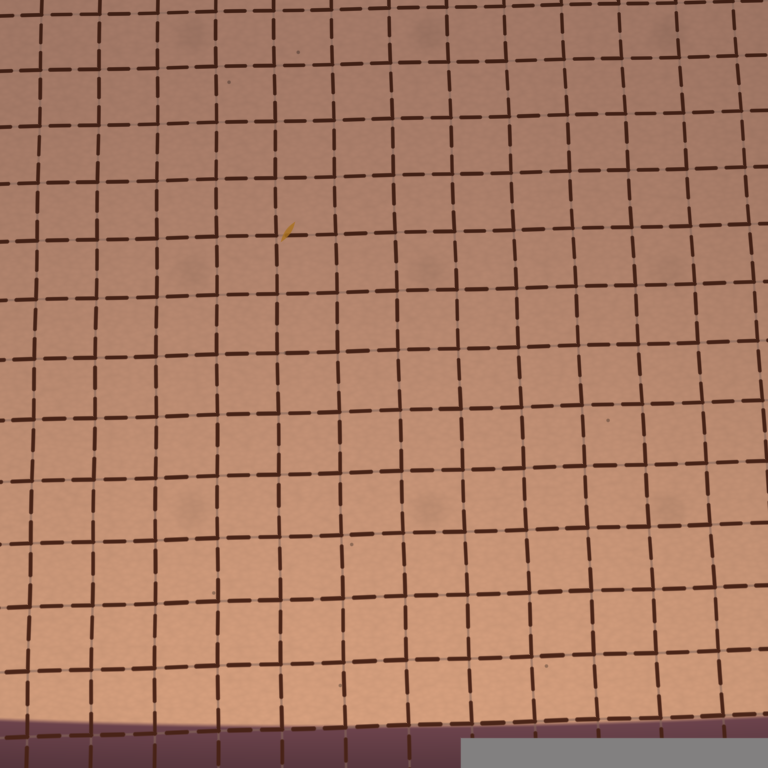
Give the GLSL for this pattern, as a Shadertoy shader.

```glsl
// Sheet of paper ruled with a dashed square grid, seen in slight perspective.
// A projective map gives grid coordinates; capsule distances draw the dashes,
// cellular noise and layered sines add grain, specks and faint stains.

const vec3 PAPER_TOP = vec3(0.625, 0.462, 0.392);
const vec3 PAPER_BOTTOM = vec3(0.82, 0.61, 0.48);
const vec3 INK = vec3(0.25, 0.115, 0.07);
const vec3 THREAD = vec3(0.52, 0.40, 0.35);
const vec3 SHADE = vec3(0.37, 0.23, 0.26);
const vec3 GREY = vec3(0.51, 0.50, 0.50);
const vec3 FLECK = vec3(0.66, 0.44, 0.13);

float hash(vec2 p) {
    p = fract(p * vec2(0.1031, 0.1137));
    p += dot(p, p.yx + 33.33);
    return fract((p.x + p.y) * p.x * 7.31 + p.y * 17.7);
}

// 1 inside a distance field, 0 outside, with a soft edge
float fill(float d, float soft) {
    return 1.0 - smoothstep(-soft, soft, d);
}

// Distance to the nearest jittered feature point
float cellular(vec2 p) {
    vec2 cell = floor(p);
    float nearest = 2.0;
    for (int y = -1; y <= 1; y++)
    for (int x = -1; x <= 1; x++) {
        vec2 c = cell + vec2(x, y);
        vec2 point = c + vec2(hash(c + 7.0), hash(c + 91.0));
        nearest = min(nearest, length(p - point));
    }
    return nearest;
}

float layeredSines(vec2 p) {
    float sum = 0.0, gain = 0.5;
    for (int k = 0; k < 4; k++) {
        sum += gain * sin(p.x + 1.7 * sin(p.y)) * sin(p.y + 1.3 * sin(p.x));
        p = mat2(1.6, 1.2, -1.2, 1.6) * p + 2.1;
        gain *= 0.6;
    }
    return sum;
}

// Top-down canvas position to grid units
vec2 gridCoords(vec2 p) {
    float depth = 1.0 + 0.1048 * p.y - 0.01 * p.x;
    return vec2(13.215 * p.x + 0.272 * p.y - 0.722,
                14.05 * p.y + 0.279 * p.x - 0.293) / depth;
}

// One family of ruled lines: x = dash coverage, y = thin thread coverage
vec2 dashedLine(float along, float across, float radius, float soft) {
    float line = round(across);
    float offset = across - line;
    float phase = (along - 0.09) * 2.0;
    float variation = hash(vec2(floor(phase) + 40.0, line * 3.0 + 60.0)) - 0.5;
    float fromCentre = abs(fract(phase) - 0.5 + 0.03 * variation) * 0.5;
    float halfLength = 0.195 + 0.015 * variation;
    float r = radius * (1.0 + 0.15 * variation);
    float d = length(vec2(max(fromCentre - halfLength + r, 0.0), offset)) - r;
    return vec2(fill(d, soft), fill(abs(offset) - 0.018, soft));
}

// Faint round stains on a wide lattice
float stains(vec2 p) {
    vec2 q = (p - vec2(0.25, 0.355)) / 0.31;
    float strength = 0.5 + 0.5 * hash(round(q) + 23.0);
    q -= round(q);
    return strength * smoothstep(0.11, 0.02, length(q));
}

// Sparse tiny specks
float specks(vec2 p, float soft) {
    vec2 cell = floor(p * 6.0);
    vec2 centre = (cell + 0.2 + 0.6 * vec2(hash(cell + 5.0), hash(cell + 31.0))) / 6.0;
    return step(0.8, hash(cell + 13.0)) * fill(length(p - centre) - 0.0022, soft);
}

// Slim lens-shaped splinter
float splinter(vec2 p, vec2 centre, vec2 axis, float halfLength, float width) {
    vec2 q = p - centre;
    float t = dot(q, axis) / halfLength;
    float side = abs(dot(q, vec2(-axis.y, axis.x)));
    return max(side - width * (1.0 - t * t), (abs(t) - 1.0) * halfLength);
}

void mainImage(out vec4 fragColor, in vec2 fragCoord) {
    vec2 p = fragCoord / iResolution.xy;
    p.y = 1.0 - p.y;
    float soft = max(0.0012, 0.8 / iResolution.y);

    // Paper, lighting and wear
    vec3 color = mix(PAPER_TOP, PAPER_BOTTOM, smoothstep(-0.05, 1.05, p.y));
    color *= 1.015 - 0.12 * (p.x - 0.45) * (p.x - 0.45);
    color *= 1.0 + 0.012 * layeredSines(p * vec2(110.0, 160.0));
    color *= 1.0 + 0.035 * (0.45 - cellular(p * vec2(90.0, 140.0)));
    color *= 1.0 - 0.06 * stains(p);
    color *= 1.0 - 0.3 * specks(p, soft);

    // Shaded strip with a bowed upper edge
    float edge = 0.946 - 0.045 * (p.x - 0.45) * (p.x - 0.45);
    vec3 strip = SHADE * (1.15 - 4.0 * max(p.y - edge, 0.0));
    color = mix(color, strip, smoothstep(edge - 0.004, edge + 0.004, p.y));

    // Dashed grid over a thin thread
    vec2 g = gridCoords(p) + 0.006 * vec2(sin(p.y * 31.0), sin(p.x * 27.0));
    float gridSoft = soft * 13.5;
    vec2 rows = dashedLine(g.x, g.y, 0.033, gridSoft);
    vec2 columns = dashedLine(g.y, g.x, 0.030, gridSoft);
    color = mix(color, THREAD, 0.6 * max(rows.y, columns.y));
    color = mix(color, INK * (0.9 + 0.2 * p.y), 0.95 * max(rows.x, columns.x));

    // Stray splinter and grey corner block
    float fleck = splinter(p, vec2(0.375, 0.302), normalize(vec2(0.6, -0.85)), 0.016, 0.0035);
    color = mix(color, FLECK, 0.85 * fill(fleck, soft));
    color = mix(color, GREY, fill(max(0.6 - p.x, 0.961 - p.y), soft));

    fragColor = vec4(color, 1.0);
}
```
